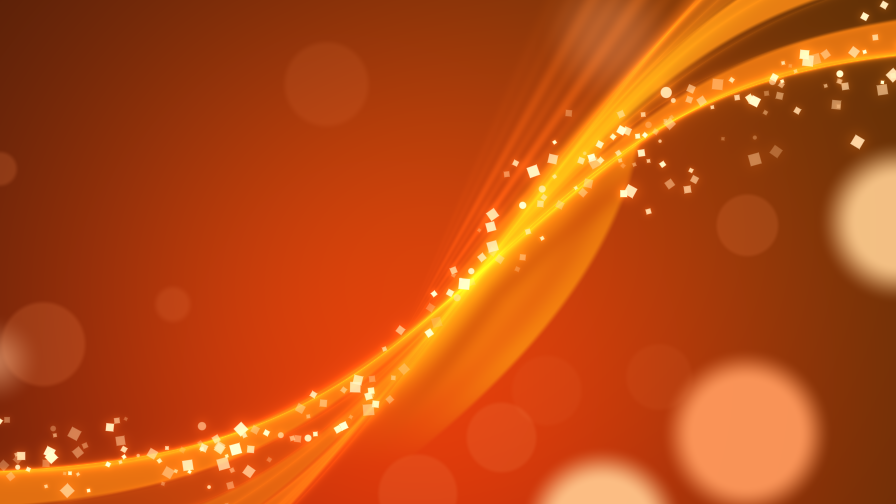
Write a Shadertoy shader that draws this background.

```glsl
float hash(float n) { return fract(sin(n * 127.1) * 43758.547); }

// Signed distance to one S-shaped strand; k fans from shallow (0) to steep (1).
float strandDist(vec2 p, float k) {
    float rise = mix(0.87, 2.2, k), steep = mix(4.2, 2.45, k);
    float s = 1.0 / (1.0 + exp(-steep * (p.x - 0.98)));
    float slope = rise * steep * s * (1.0 - s);
    return (p.y - mix(0.05, -0.6, k) - rise * s) / sqrt(1.0 + slope * slope);
}

// Area between two strands, on both sides of their crossing.
float band(vec2 p, float k0, float k1) {
    float a = strandDist(p, k0), b = strandDist(p, k1);
    return smoothstep(-0.004, 0.006, max(min(a, -b), min(-a, b)));
}

float disc(vec2 p, vec2 center, float radius, float blur) {
    return 1.0 - smoothstep(radius - blur, radius + blur, length(p - center));
}

vec3 backdrop(vec2 p) {
    vec2 d = p - vec2(0.82, 0.25);
    vec3 brown = mix(vec3(0.25, 0.09, 0.03), vec3(0.30, 0.17, 0.02), smoothstep(0.5, 1.6, p.x));
    vec3 ember = vec3(0.90, 0.23 + 0.09 * p.y, 0.045);
    vec3 col = mix(brown, ember, exp(-1.4 * dot(d, d)));

    // Faint rays fanning upward
    vec2 r = p - vec2(0.78, 0.3);
    float angle = atan(r.y, r.x);
    float rays = 0.55 + 0.25 * sin(angle * 67.0) + 0.2 * sin(angle * 131.0 + 1.0);
    rays *= smoothstep(1.2, 0.98, angle) * smoothstep(0.7, 0.85, angle);
    return col + vec3(0.20, 0.10, 0.02) * rays * smoothstep(0.0, 0.3, r.y);
}

vec3 addBokeh(vec3 col, vec2 p) {
    // Crisp, faint discs
    float faint = disc(p, vec2(0.086, 0.317), 0.083, 0.006)
        + 0.6 * disc(p, vec2(0.648, 0.833), 0.083, 0.008)
        + 0.9 * disc(p, vec2(1.483, 0.553), 0.061, 0.005)
        + 0.9 * disc(p, vec2(0.995, 0.132), 0.069, 0.005)
        + 0.9 * disc(p, vec2(0.829, 0.020), 0.078, 0.005)
        + 0.8 * disc(p, vec2(0.343, 0.396), 0.034, 0.008)
        + disc(p, vec2(0.0, 0.665), 0.033, 0.006)
        + 0.4 * disc(p, vec2(1.308, 0.252), 0.065, 0.006)
        + 0.4 * disc(p, vec2(1.085, 0.225), 0.069, 0.006);
    col = mix(col, vec3(0.95, 0.50, 0.27), 0.22 * min(faint, 1.3));

    // Large, soft lights
    col = mix(col, vec3(0.95, 0.62, 0.42), 0.33 * disc(p, vec2(1.21, 0.93), 0.085, 0.06));
    col = mix(col, vec3(1.0, 0.60, 0.36), 0.94 * disc(p, vec2(1.481, 0.139), 0.138, 0.034));
    col = mix(col, vec3(1.0, 0.77, 0.54), 0.95 * disc(p, vec2(1.195, -0.05), 0.13, 0.037));
    col = mix(col, vec3(0.98, 0.78, 0.54), 0.95 * disc(p, vec2(1.785, 0.56), 0.125, 0.04));
    return mix(col, vec3(0.95, 0.68, 0.50), 0.6 * disc(p, vec2(-0.01, 0.285), 0.045, 0.05));
}

vec3 addRibbons(vec3 col, vec2 p) {
    float shallow = strandDist(p, 0.0), steep = strandDist(p, 1.0);
    float low = max(shallow, steep);

    // Broad translucent sheet hanging under the strands
    float drop = 0.83 - p.y;
    float inset = 1.285 - 0.85 * drop * drop - p.x;
    float sheet = smoothstep(0.0, 0.016, inset) * smoothstep(0.004, -0.01, low);
    sheet *= smoothstep(0.06, 0.32, p.y) * smoothstep(-0.01, 0.04, drop);
    float fold = 0.80 + 0.12 * sin(inset * 32.0 + p.y * 5.0) + 0.06 * sin(inset * 71.0);
    col = mix(col, vec3(0.98, 0.54, 0.06), sheet * fold * 0.9);
    col = mix(col, vec3(0.78, 0.28, 0.03),
        0.45 * sheet * exp(-pow((low + 0.055) / 0.022, 2.0)));

    // Flat bands with dark gaps between them
    float upper = smoothstep(0.8, 1.3, p.x);
    col = mix(col, vec3(0.94, 0.48, 0.07), 0.85 * band(p, 0.0, 0.12));
    col = mix(col, vec3(0.97, 0.53, 0.08), mix(0.55, 0.88, upper) * band(p, 0.27, 0.5));
    col = mix(col, vec3(0.96, 0.50, 0.08), mix(0.60, 0.45, upper) * band(p, 0.5, 1.0));
    col = mix(col, vec3(0.90, 0.40, 0.06), 0.35 * (1.0 - upper) * band(p, 0.12, 0.27));

    // Bright threads, hottest around the crossing
    float heat = exp(-pow((p.x - 1.1) / 0.27, 2.0));
    for (int i = 0; i < 9; i++) {
        float k = float(i) / 8.0;
        float d = abs(strandDist(p, k) + 0.006 * sin(p.x * 7.0 + float(i) * 2.3));
        float weight = i == 0 ? 1.0 : 0.25 + 0.3 * hash(float(i));
        col += vec3(0.75, 0.42, 0.05) * weight * (0.35 + 0.5 * heat) * exp(-d / 0.005);
    }
    float edge = abs(shallow);
    col += vec3(0.55, 0.30, 0.03) * (exp(-edge / 0.003) + 0.2 * exp(-edge / 0.02));
    float core = exp(-pow(strandDist(p, 0.4) / 0.028, 2.0));
    return mix(col, vec3(1.0, 0.80, 0.08), 0.75 * core * heat);
}

vec3 addSparkles(vec3 col, vec2 p) {
    for (int i = 0; i < 210; i++) {
        float n = float(i) + 1.0;
        float x = 1.8 * hash(n);
        float spread = 0.10 + 0.08 * smoothstep(0.9, 1.2, x);
        float y = -strandDist(vec2(x, 0.0), 0.0) * (1.0 + 0.35 * exp(-pow((x - 0.98) / 0.3, 2.0)));
        y += 0.045 * cos(x * 5.7) + spread * (hash(n + 311.0) + hash(n + 577.0) - 1.0);
        float size = mix(0.003, 0.0115, pow(hash(n + 733.0), 1.5));
        float turn = 6.283 * hash(n + 919.0);
        vec2 q = mat2(cos(turn), -sin(turn), sin(turn), cos(turn)) * (p - vec2(x, y));
        float square = max(abs(q.x), abs(q.y));
        float shape = hash(n + 151.0) > 0.93 ? length(q) : square;
        float alpha = mix(0.3, 1.0, hash(n + 47.0));
        float fill = 1.0 - smoothstep(size - 0.0015, size + 0.0015, shape);
        col = mix(col, mix(vec3(1.0, 0.72, 0.48), vec3(1.0, 0.95, 0.82), alpha), fill * alpha);
        col += vec3(0.14, 0.08, 0.02) * alpha * exp(-dot(q, q) / (size * size * 4.0));
    }
    return col;
}

void mainImage(out vec4 fragColor, in vec2 fragCoord) {
    vec2 p = fragCoord / iResolution.y;
    vec3 col = addBokeh(backdrop(p), p);
    col = addSparkles(addRibbons(col, p), p);
    fragColor = vec4(clamp(col, 0.0, 1.0), 1.0);
}
```
